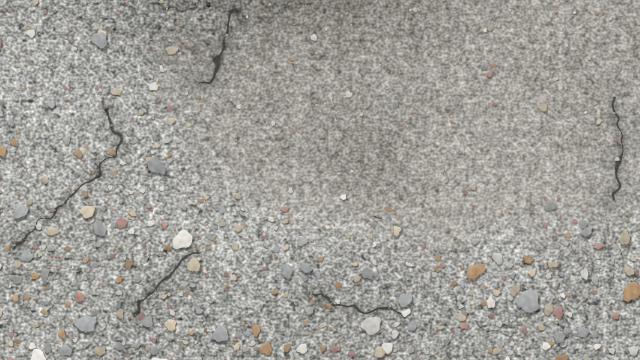
Write a Shadertoy shader that draws this texture.

```glsl
const float TAU = 6.2831853;

// Tuning: lengths are fractions of the canvas height
const vec3 CEMENT = vec3(0.645, 0.645, 0.632);
const vec3 SAND = vec3(0.645, 0.635, 0.61);
const vec3 CRACK_DARK = vec3(0.24, 0.23, 0.21);
const vec3 WHITE_STONE = vec3(0.89, 0.88, 0.85);
const vec3 GREY_STONE = vec3(0.66, 0.67, 0.67);
const vec3 CREAM_STONE = vec3(0.81, 0.76, 0.67);
const vec3 TAN_STONE = vec3(0.73, 0.60, 0.46);
const vec3 PINK_STONE = vec3(0.71, 0.56, 0.53);
const vec2 PATCH_CENTER = vec2(1.22, 0.74);
const vec2 PATCH_RADII = vec2(0.80, 0.45);
const float GRAIN_CONTRAST = 1.0;
const float PIT_DEPTH = 0.20;
const float CRACK_WIDTH = 0.006;
const float EDGE_SOFTNESS = 0.0022;

// Crack end points, start in xy and end in zw
const int CRACK_COUNT = 6;
const vec4 CRACKS[CRACK_COUNT] = vec4[](
    vec4(0.31, 0.68, 0.31, 0.55), vec4(0.31, 0.55, 0.02, 0.32),
    vec4(0.67, 0.96, 0.56, 0.76), vec4(0.54, 0.28, 0.36, 0.14),
    vec4(0.88, 0.17, 1.12, 0.13), vec4(1.72, 0.74, 1.69, 0.45));

vec3 hash3(vec2 p) {
    vec3 q = fract(p.xyx * vec3(0.1031, 0.1030, 0.0973));
    q += dot(q, q.yxz + 33.33);
    return fract((q.xxy + q.yzz) * q.zyx);
}

float cornerSlope(vec2 corner, vec2 offset) {
    float angle = TAU * hash3(corner).x;
    return dot(vec2(cos(angle), sin(angle)), offset);
}

float gradientNoise(vec2 p) {
    vec2 i = floor(p), f = p - i;
    vec2 u = f * f * f * (f * (f * 6.0 - 15.0) + 10.0);
    vec2 e = vec2(1.0, 0.0);
    return mix(mix(cornerSlope(i, f), cornerSlope(i + e, f - e), u.x),
               mix(cornerSlope(i + e.yx, f - e.yx), cornerSlope(i + 1.0, f - 1.0), u.x), u.y);
}

float glow(vec2 p, vec2 center, vec2 size) {
    vec2 d = (p - center) / size;
    return exp(-dot(d, d));
}

vec3 stoneColor(float pick) {
    if (pick < 0.22) return WHITE_STONE;
    if (pick < 0.52) return GREY_STONE;
    if (pick < 0.76) return CREAM_STONE;
    if (pick < 0.89) return TAN_STONE;
    return PINK_STONE;
}

// Lumpy, tilted ellipse
float stoneDistance(vec2 d, vec3 shape) {
    float tilt = TAU * shape.x;
    d = mat2(cos(tilt), -sin(tilt), sin(tilt), cos(tilt)) * d;
    d.y *= mix(1.0, 1.7, shape.y);
    float a = atan(d.y, d.x);
    float lumps = 1.0 + 0.10 * sin(3.0 * a + 40.0 * shape.y) + 0.06 * sin(5.0 * a + 30.0 * shape.z);
    return length(d) - mix(0.17, 0.37, shape.z * shape.z) * lumps;
}

// One layer of scattered stones, each with a shadow below and a lit top
vec3 addStones(vec3 color, vec2 p, float cells, float coverage, float strength) {
    vec2 g = p * cells + cells * 1.7;
    float soft = cells * max(EDGE_SOFTNESS, 0.7 / iResolution.y);
    for (int k = 0; k < 9; k++) {
        vec2 cell = floor(g) + vec2(k % 3, k / 3) - 1.0;
        vec3 place = hash3(cell);
        if (place.z > coverage) continue;
        vec3 shape = hash3(cell + 157.0);
        vec3 look = hash3(cell + 311.0);
        vec2 d = g - cell - 0.5 - 0.6 * (place.xy - 0.5);
        float dist = stoneDistance(d, shape);
        float shade = 1.0 - smoothstep(-soft, soft + 0.06, stoneDistance(d + vec2(-0.03, 0.08), shape));
        float body = 1.0 - smoothstep(-soft, soft, dist);
        vec3 stone = stoneColor(look.x) * mix(0.88, 1.07, look.y);
        stone += 0.14 * d.y + 0.09 * gradientNoise(p * 65.0 + look.z * 20.0);
        color *= 1.0 - 0.36 * shade * strength;
        color = mix(color, stone, body * strength);
    }
    return color;
}

// Darkness of all cracks: x is the core, y the soft shadow around it
vec2 crackShade(vec2 p) {
    vec2 warp = vec2(gradientNoise(p * 9.0), gradientNoise(p * 9.0 + 40.0)) * 0.055;
    warp += vec2(gradientNoise(p * 32.0), gradientNoise(p * 32.0 + 70.0)) * 0.018;
    float breaks = 0.65 + 1.3 * gradientNoise(p * 13.0 + 5.0);
    vec2 shade = vec2(0.0);
    for (int i = 0; i < CRACK_COUNT; i++) {
        vec2 along = CRACKS[i].zw - CRACKS[i].xy, q = p + warp - CRACKS[i].xy;
        float d = length(q - along * clamp(dot(q, along) / dot(along, along), 0.0, 1.0));
        float width = CRACK_WIDTH * max(breaks, 0.05);
        shade = max(shade, vec2(1.0 - smoothstep(width * 0.3, width + EDGE_SOFTNESS, d), exp(-d / 0.016)));
    }
    return shade;
}

void mainImage(out vec4 fragColor, in vec2 fragCoord) {
    vec2 p = fragCoord / iResolution.y;
    p.x *= 16.0 / 9.0 * iResolution.y / iResolution.x;

    // Smooth sandy patch surrounded by exposed stones
    float blotch = gradientNoise(p * 4.0) + 0.5 * gradientNoise(p * 9.0 + 13.0);
    float rough = smoothstep(0.82, 1.12, length((p - PATCH_CENTER) / PATCH_RADII) + 0.22 * blotch);
    float stony = rough * mix(1.0, 0.38, smoothstep(0.35, 0.7, p.y));

    // Broad light and dark areas
    float light = 0.05 * blotch + 0.06 * glow(p, vec2(0.08, 0.68), vec2(0.3, 0.25));
    light += 0.05 * glow(p, vec2(0.75, 0.38), vec2(0.5, 0.12));
    light += 0.03 * glow(p, vec2(1.45, 0.45), vec2(0.35, 0.25));
    light -= 0.15 * glow(p, vec2(0.72, 1.05), vec2(0.48, 0.20));
    light -= 0.07 * glow(p, vec2(1.02, 0.50), vec2(0.12, 0.12));
    vec3 color = mix(SAND, CEMENT, rough) + light;

    // Fine grain, crumbs and pits
    vec2 g = p * vec2(0.88, 1.0);
    float grain = 0.13 * gradientNoise(g * 28.0) + 0.23 * gradientNoise(g * 66.0 + 9.0);
    grain += 0.30 * gradientNoise(g * 137.0 + 31.0);
    color += GRAIN_CONTRAST * mix(0.72, 1.05, rough) * grain;
    float pits = smoothstep(0.22, 0.55, gradientNoise(g * 48.0 + 77.0) + 0.25 * gradientNoise(g * 110.0));
    color -= PIT_DEPTH * mix(0.55, 1.0, rough) * pits;

    // Broken creases and cracks
    float crease = 1.0 - smoothstep(0.0, 0.035, abs(gradientNoise(p * 7.0 + 21.0) + 0.2 * gradientNoise(p * 30.0)));
    color -= 0.16 * crease * smoothstep(0.08, 0.35, gradientNoise(p * 5.0 + 50.0)) * mix(0.4, 1.0, rough);
    vec2 crack = crackShade(p);
    color *= 1.0 - 0.22 * crack.y;
    color = mix(color, CRACK_DARK, 0.8 * crack.x);

    // Stones from grit to pebbles
    color = addStones(color, p, 72.0, mix(0.16, 0.30, rough), 0.65);
    color = addStones(color, p, 38.0, mix(0.05, 0.34, stony), 0.8);
    color = addStones(color, p, 21.0, mix(0.02, 0.36, stony), 0.9);
    color = addStones(color, p, 11.5, 0.30 * stony, 0.95);

    fragColor = vec4(clamp(color, 0.0, 1.0), 1.0);
}
```
